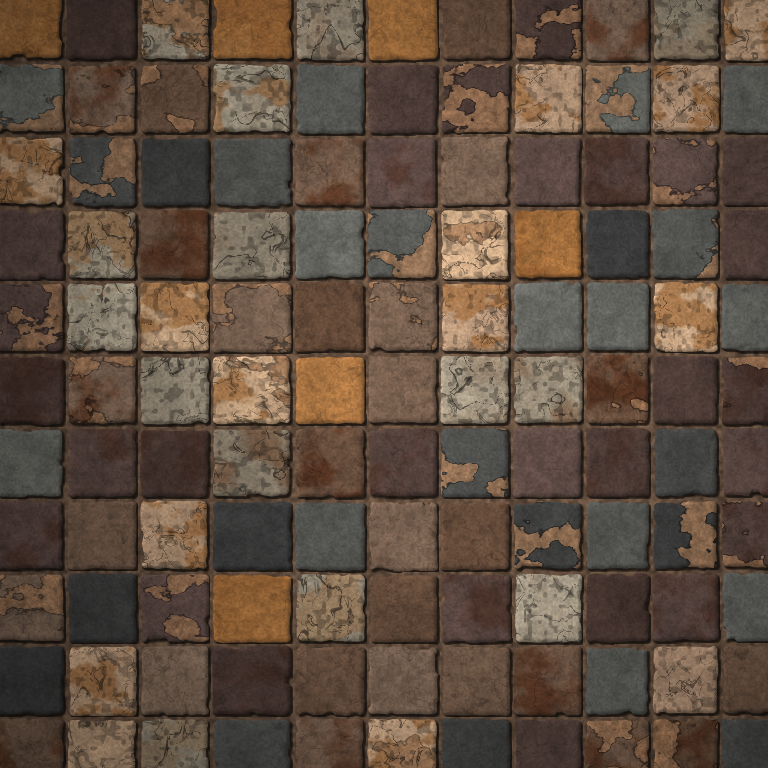
A Shadertoy shader for this texture:

```glsl
// Weathered square stone tiles, about ten and a half per side, in earthy mixed colours.
// Each grid cell hashes its own glaze, size and wear; a wobbly rounded box shapes
// the tile, and layered noise adds stains, flakes, cracks and grain.

const float TILES = 10.56;

float hash(vec2 p) {
    vec3 q = fract(p.xyx * 0.1031);
    q += dot(q, q.yzx + 33.33);
    return fract((q.x + q.y) * q.z);
}

float noise(vec2 p) {
    vec2 i = floor(p), f = fract(p);
    f = f * f * (3.0 - 2.0 * f);
    return mix(mix(hash(i), hash(i + vec2(1, 0)), f.x),
               mix(hash(i + vec2(0, 1)), hash(i + vec2(1, 1)), f.x), f.y);
}

float fbm(vec2 p) {
    float sum = 0.0, amp = 0.5;
    for (int i = 0; i < 5; i++) {
        sum += amp * noise(p);
        p = mat2(1.6, 1.2, -1.2, 1.6) * p + 7.1;
        amp *= 0.5;
    }
    return sum;
}

// Signed distance to a rounded tile with slightly uneven edges
float tileDistance(vec2 q, vec2 id) {
    vec2 halfSize = 0.474 - 0.022 * vec2(hash(id + 3.1), hash(id + 8.7));
    vec2 shift = 0.018 * (vec2(hash(id + 5.3), hash(id + 1.9)) - 0.5);
    vec2 a = abs(q - shift) - halfSize + 0.06;
    float box = length(max(a, 0.0)) + min(max(a.x, a.y), 0.0) - 0.06;
    float chips = 0.05 * hash(id + 12.4) * smoothstep(0.6, 0.9, noise(q * 6.0 + id * 9.0));
    return box + 0.022 * (noise(q * 9.0 + id * 17.0) - 0.5) + chips;
}

// Glaze colour in rgb, amount of wear in alpha
vec4 glaze(vec2 id) {
    float kind = hash(id + 41.7), tone = hash(id + 23.2);
    if (kind < 0.22) return vec4(mix(vec3(0.20, 0.20, 0.20), vec3(0.37, 0.37, 0.35), tone), 0.15);
    if (kind < 0.42) return vec4(mix(vec3(0.25, 0.19, 0.17), vec3(0.34, 0.27, 0.25), tone), 0.25);
    if (kind < 0.70) return vec4(mix(vec3(0.34, 0.25, 0.19), vec3(0.46, 0.38, 0.32), tone), 0.35);
    if (kind < 0.84) return vec4(mix(vec3(0.47, 0.43, 0.37), vec3(0.59, 0.55, 0.48), tone), 1.0);
    if (kind < 0.95) return vec4(mix(vec3(0.60, 0.49, 0.40), vec3(0.70, 0.58, 0.46), tone), 0.9);
    return vec4(mix(vec3(0.55, 0.37, 0.20), vec3(0.64, 0.45, 0.27), tone), 0.3);
}

// Thin dark veins along a level line of warped noise
float crack(vec2 p, float scale) {
    vec2 warp = vec2(noise(p * 5.0), noise(p * 5.0 + 31.0));
    float level = abs(fbm(p * scale + warp) - 0.48);
    return (1.0 - smoothstep(0.004, 0.025, level)) * smoothstep(0.35, 0.6, noise(p * 3.0 + 11.0));
}

vec3 tileSurface(vec2 q, vec2 id) {
    vec4 base = glaze(id);
    vec2 s = q + id * 13.7;
    float cloud = fbm(s * 3.0), fine = fbm(s * 11.0 + 4.0);
    vec3 color = base.rgb * (0.78 + 0.28 * cloud + 0.22 * fine);

    // Ochre stains on cream, rusty or sooty bloom on the darker glazes
    float light = smoothstep(0.44, 0.62, base.r);
    float warm = smoothstep(0.04, 0.12, base.r - base.b);
    float stain = smoothstep(0.46, 0.56, fbm(s * vec2(2.2, 3.2) + 19.0));
    color = mix(color, vec3(0.55, 0.36, 0.19), 0.65 * stain * light * warm * step(0.35, hash(id + 6.6)));
    float bloom = smoothstep(0.4, 0.68, fbm(s * 2.6 + 47.0)) * step(0.5, hash(id + 31.1));
    color = mix(color, color * vec3(0.82, 0.66, 0.56), bloom * (1.0 - light) * warm);

    // Flaked areas bare the pale clay, with a dark broken rim
    float flakeField = fbm(s * vec2(2.0, 2.8) + 70.0) + 0.15 * dot(abs(q), vec2(0.5));
    float flaked = step(0.80, hash(id + 77.0));
    float flake = smoothstep(0.58, 0.60, flakeField) * flaked;
    float rim = (1.0 - smoothstep(0.0, 0.025, abs(flakeField - 0.58))) * flaked;
    color = mix(color, vec3(0.58, 0.43, 0.31) * (0.75 + 0.5 * fine), 0.8 * flake);
    color *= 1.0 - 0.4 * rim;

    // Cracks and pitting
    float veins = max(crack(s, 2.3), 0.7 * crack(s + 51.0, 4.0));
    color *= 1.0 - 0.48 * base.a * veins;
    color *= 1.0 - 0.25 * base.a * smoothstep(0.62, 0.78, noise(s * 14.0));
    return color;
}

void mainImage(out vec4 fragColor, in vec2 fragCoord) {
    vec2 uv = fragCoord / iResolution.xy;
    vec2 p = uv * TILES + vec2(0.093, 0.30);
    float edge = 0.7 * TILES / iResolution.y;

    // Hand-laid grid: one wide column and gently wavering rows
    p.x -= 0.13 * smoothstep(3.0, 4.0, p.x) * (1.0 - smoothstep(7.5, 10.0, p.x));
    p += 0.035 * (vec2(noise(p.yx * 0.6), noise(p * 0.6 + 20.0)) - 0.5);
    vec2 id = floor(p), q = fract(p) - 0.5;

    // Grout with the shadow cast toward the lower right
    float d = tileDistance(q, id);
    float shadow = 1.0 - smoothstep(-0.01, 0.035, tileDistance(q - vec2(0.028, -0.03), id));
    vec3 color = vec3(0.37, 0.29, 0.23) * (0.7 + 0.5 * noise(p * 16.0));
    color *= 1.0 - 0.66 * shadow;

    // Tile face with a softly lit bevel
    float slope = d - tileDistance(q + vec2(-0.02, 0.02), id);
    float bevel = smoothstep(-0.075, 0.0, d);
    vec3 face = tileSurface(q, id) * (1.0 - 0.12 * bevel - 9.0 * slope * bevel);
    color = mix(color, face, 1.0 - smoothstep(-edge, edge, d));

    // Grain, and a light pool right of centre fading to the corners
    color *= 0.91 + 0.18 * noise(p * 42.0);
    float fall = length((uv - vec2(0.62, 0.54)) * vec2(1.0, 0.95));
    color *= 1.14 - 0.52 * smoothstep(0.1, 0.95, fall);
    fragColor = vec4(clamp(color, 0.0, 1.0), 1.0);
}
```
